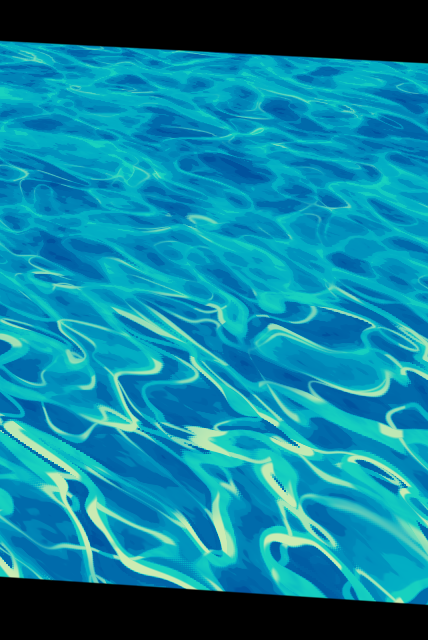
Reproduce this texture procedurally as a Shadertoy shader.

```glsl
const vec3 DEEP  = vec3(0.00, 0.33, 0.62);
const vec3 BLUE  = vec3(0.00, 0.42, 0.67);
const vec3 TEAL  = vec3(0.00, 0.57, 0.74);
const vec3 CYAN  = vec3(0.01, 0.69, 0.77);
const vec3 AQUA  = vec3(0.09, 0.82, 0.75);
const vec3 CREAM = vec3(0.80, 0.92, 0.70);

vec2 hash2(vec2 cell) {
    vec2 k = vec2(dot(cell, vec2(127.1, 311.7)), dot(cell, vec2(269.5, 183.3)));
    return 2.0 * fract(sin(k) * 43758.5453) - 1.0;
}

// Gradient noise, centred on zero
float noise(vec2 p) {
    vec2 i = floor(p), f = fract(p);
    vec2 u = f * f * f * (f * (f * 6.0 - 15.0) + 10.0);
    float a = dot(hash2(i), f);
    float b = dot(hash2(i + vec2(1, 0)), f - vec2(1, 0));
    float c = dot(hash2(i + vec2(0, 1)), f - vec2(0, 1));
    float d = dot(hash2(i + vec2(1, 1)), f - vec2(1, 1));
    return mix(mix(a, b, u.x), mix(c, d, u.x), u.y);
}

float fbm(vec2 p) {
    float sum = 0.0, amp = 0.6;
    for (int i = 0; i < 3; i++) {
        sum += amp * noise(p);
        p = mat2(1.6, 0.9, -0.9, 1.6) * p + 7.3;
        amp *= 0.55;
    }
    return sum;
}

vec2 warp(vec2 p, float amount) {
    return p + amount * vec2(noise(p + 3.7), noise(p + 19.2));
}

// Receding water surface, sheared so that ripples fall to the right
vec2 waterPlane(vec2 p) {
    float depth = 1.0 / (1.7 - p.y);
    return vec2((p.x - 0.33) * depth * 10.0, (depth + 0.27 * p.x) * 27.0);
}

// Signed distance to the zero contour, in canvas heights; flat spots swell
float contour(float field, float swelling) {
    float slope = length(vec2(dFdx(field), dFdy(field))) * iResolution.y;
    return field / (slope + swelling);
}

float band(float dist, float halfWidth) {
    float soft = 0.0013;
    return 1.0 - smoothstep(halfWidth - soft, halfWidth + soft, abs(dist));
}

// Glow that fades slowly on one side and drops sharply on the other
float crest(float field) {
    return exp(-abs(field) * (field > 0.0 ? 5.0 : 15.0));
}

// Terraces that give flat, painted patches
float terrace(float x, float levels) {
    x *= levels;
    return (floor(x) + smoothstep(0.35, 0.65, fract(x))) / levels;
}

vec3 waterColor(float tone) {
    vec3 c = mix(DEEP, BLUE, smoothstep(0.0, 0.2, tone));
    c = mix(c, TEAL, smoothstep(0.25, 0.45, tone));
    c = mix(c, CYAN, smoothstep(0.47, 0.66, tone));
    return mix(c, AQUA, smoothstep(0.7, 0.95, tone));
}

vec3 water(vec2 p) {
    float near = smoothstep(0.8, 0.15, p.y);
    vec2 q = waterPlane(p);
    vec2 w = warp(warp(q * 0.6, 0.5) / 0.6, 0.35 + 0.35 * near);

    // Two nets of caustic lines
    float major = noise(w);
    float minor = noise(w * vec2(1.3, 1.5) + 31.0);
    float majorDist = contour(major, 5.0);
    float minorDist = contour(minor, 5.0);

    // Swell, pools and small brush strokes
    float swell = fbm(q * 0.4 + 11.0);
    float detail = fbm(w * 1.8 + 5.0);
    float strokes = fbm(warp(q * vec2(3.0, 3.6), 0.8));
    float glow = 0.42 * crest(major) + 0.24 * crest(minor);
    float tone = 0.12 + 0.15 * p.y + glow + 0.65 * swell + 0.4 * detail;
    tone += 0.3 * strokes;
    tone = mix(tone, terrace(tone, 8.0), 0.8);

    // Ribbon strength and width wander along each line
    float lit = smoothstep(-0.2, 0.15, noise(q * 0.7 + 47.0) + 0.35 * near - 0.12);
    float wander = 0.65 + 1.1 * smoothstep(-0.3, 0.4, noise(w * 1.7 + 83.0));
    float width = (0.0015 + 0.0055 * near) * wander * lit;

    // Dark refraction edge below the nearer ribbons
    float shade = band(majorDist + 2.0 * width, width);
    tone = mix(tone, 0.08, 0.75 * near * lit * shade);

    // Aqua ribbons carrying broken cream lines
    float ribbon = band(majorDist, width) * lit;
    float thread = band(minorDist, 0.45 * width) * lit;
    float ribbonTone = 0.92 + 0.25 * strokes;
    tone = mix(tone, ribbonTone, max(ribbon, 0.8 * thread) * (0.4 + 0.6 * near));
    float spark = smoothstep(0.04, 0.1, noise(w * 1.5 + 63.0) + 0.12 * near);
    float core = max(band(majorDist + 0.4 * width, 0.5 * width),
                     0.8 * band(minorDist, 0.3 * width));
    return mix(waterColor(tone), CREAM, core * spark * lit * (0.55 + 0.45 * near));
}

void mainImage(out vec4 fragColor, in vec2 fragCoord) {
    vec2 p = fragCoord / iResolution.y;
    float pixel = 1.0 / iResolution.y;

    // Tilted black borders above and below
    float topEdge = 0.936 - 0.0525 * p.x;
    float bottomEdge = 0.099 - 0.066 * p.x;
    float inside = smoothstep(-pixel, pixel, min(topEdge - p.y, p.y - bottomEdge));

    fragColor = vec4(water(p) * inside, 1.0);
}
```
